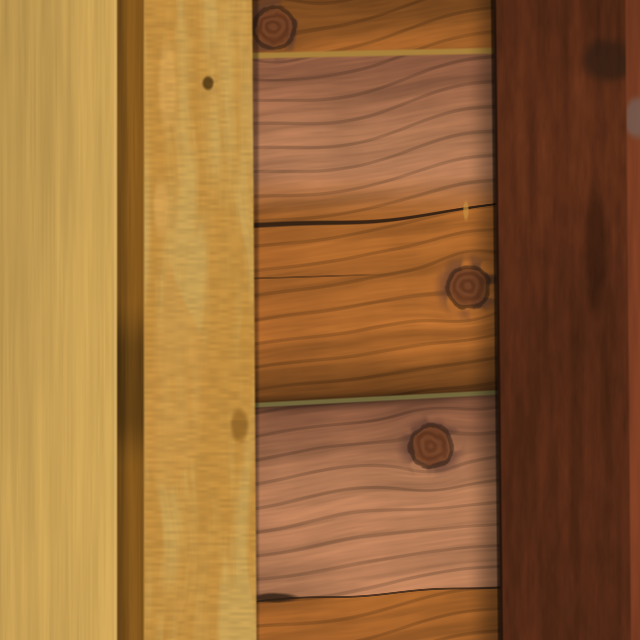
This texture is drawn by a WebGL 1 fragment shader. Its source:

```glsl
precision highp float;
uniform vec2 u_resolution;

#define PALE vec3(0.80, 0.64, 0.34)
#define HONEY vec3(0.77, 0.56, 0.25)
#define GROOVE vec3(0.50, 0.33, 0.11)
#define ROSE vec3(0.69, 0.47, 0.33)
#define UMBER vec3(0.53, 0.34, 0.24)
#define ORANGE vec3(0.62, 0.37, 0.16)
#define POST vec3(0.34, 0.17, 0.09)
#define CRACK vec3(0.17, 0.11, 0.07)
#define EDGE 0.0025

float hash(vec2 p) {
  p = fract(p * vec2(0.1031, 0.1137));
  p += dot(p, p.yx + 33.33);
  return fract((p.x + p.y) * p.x * 7.31);
}

float noise(vec2 p) {
  vec2 i = floor(p), f = fract(p);
  f = f * f * (3.0 - 2.0 * f);
  return mix(mix(hash(i), hash(i + vec2(1, 0)), f.x),
             mix(hash(i + vec2(0, 1)), hash(i + 1.0), f.x), f.y);
}

float fbm(vec2 p) {
  float sum = 0.0, amp = 0.5;
  for (int i = 0; i < 4; i++) {
    sum += amp * noise(p);
    p = p * 2.03 + 17.1;
    amp *= 0.5;
  }
  return sum;
}

float past(float edge, float x) { return smoothstep(edge - EDGE, edge + EDGE, x); }

float line(float d, float w) { return 1.0 - smoothstep(w * 0.5, w * 1.5, abs(d)); }

// Soft ellipse with a ragged outline
float blob(vec2 p, vec2 center, vec2 radius) {
  float d = length((p - center) / radius) + 0.3 * (fbm(p * 45.0) - 0.47);
  return 1.0 - smoothstep(0.65, 1.35, d);
}

// Vertical push of the grain around a knot
float bend(vec2 d) { return d.y * exp(-dot(d, d) * 320.0) * 0.65; }

vec3 addKnot(vec3 col, vec2 p, vec2 center) {
  vec2 d = (p - center) / 0.034;
  float r = length(d) + 0.25 * (fbm(p * 60.0) - 0.47);
  float rings = 0.5 + 0.5 * sin(r * 16.0 + 3.0 * noise(p * 50.0));
  float patchy = smoothstep(0.35, 0.65, noise(p * 55.0 + 4.0) - 0.16 * d.x);
  col = mix(col, vec3(0.33, 0.21, 0.18), 0.65 * patchy * smoothstep(1.75, 0.9, r));
  vec3 core = mix(vec3(0.37, 0.20, 0.11), vec3(0.45, 0.26, 0.15), rings);
  col = mix(col, core, 0.9 * smoothstep(1.05, 0.75, r));
  return mix(col, CRACK, 0.5 * line(r - 0.95, 0.1));
}

vec3 paleBoards(vec2 p) {
  float streak = fbm(p * vec2(100, 3));
  float fine = noise(p * vec2(330, 9));
  vec3 col = PALE * (0.87 + 0.14 * streak + 0.05 * fine + 0.08 * fbm(p * vec2(9, 4)));
  col *= 1.0 - 0.12 * smoothstep(0.15, 0.0, p.x) * smoothstep(0.0, 0.7, p.y);

  // Second board: saw marks, flame figure, small knots
  float saw = 0.92 + 0.1 * noise(p * vec2(60, 220));
  float wave = fbm(vec2(p.x * 42.0 + 1.5 * noise(p * 7.0), p.y * 5.0));
  vec3 board = mix(HONEY, PALE, smoothstep(0.25, 0.7, wave));
  float halfWidth = 0.046 * smoothstep(0.62, 0.4, p.y) * smoothstep(0.22, 0.3, p.y);
  float flame = smoothstep(0.004, -0.004, abs(p.x - 0.272 - 0.01 * sin(p.y * 18.0)) - halfWidth);
  board = mix(board, vec3(0.80, 0.58, 0.27), 0.6 * flame);
  float flecks = blob(p, vec2(0.262, 0.866), vec2(0.013, 0.068))
               + blob(p, vec2(0.252, 0.675), vec2(0.012, 0.042));
  board = mix(board, vec3(0.86, 0.66, 0.35), 0.65 * flecks);
  board = mix(board, GROOVE * 0.6, 0.8 * blob(p, vec2(0.325, 0.87), vec2(0.008, 0.01)));
  board = mix(board, GROOVE, 0.55 * blob(p, vec2(0.374, 0.335), vec2(0.013, 0.024)));
  col = mix(col, board * saw, past(0.225, p.x));

  // Recess between the boards
  vec3 recess = GROOVE * (0.82 + 0.3 * streak + 0.1 * fine);
  recess *= 1.0 - 0.25 * line(p.y - 0.4, 0.09) - 0.2 * smoothstep(0.205, 0.186, p.x);
  col = mix(col, recess, past(0.183, p.x) - past(0.225, p.x));
  return mix(col, vec3(0.87, 0.71, 0.43), 0.5 * line(p.x - 0.18, 0.002));
}

vec3 redPlanks(vec2 p) {
  float t = (p.x - 0.4) / 0.38;
  float seamTop = 0.913 + 0.008 * t, seamMid = 0.367 + 0.02 * t;
  float crackTop = 0.648 + 0.033 * t * t + 0.002 * sin(t * 9.0);
  float crackLow = 0.06 + 0.024 * t + 0.002 * sin(t * 11.0);
  vec2 knotA = vec2(0.732, 0.552), knotB = vec2(0.674, 0.303), knotC = vec2(0.428, 0.957);

  // Body tone of each plank, from the bottom upward
  vec3 low = mix(UMBER, ROSE, smoothstep(0.37, 0.23, p.y));
  vec3 high = mix(ROSE, UMBER, smoothstep(0.76, 0.91, p.y));
  high = mix(ORANGE, high, smoothstep(0.65, 0.74, p.y));
  vec3 col = mix(ORANGE, low, past(crackLow, p.y));
  col = mix(col, ORANGE * mix(0.74, 1.06, smoothstep(0.37, 0.48, p.y)), past(seamMid, p.y));
  col = mix(col, high, past(crackTop, p.y));
  col = mix(col, ORANGE * mix(0.95, 0.72, smoothstep(0.93, 1.0, p.y)), past(seamTop, p.y));

  // Horizontal grain flowing around knots
  float y = p.y - 0.05 * t - bend(p - knotA) - bend(p - knotB) - bend(p - knotC);
  y += 0.012 * noise(p * vec2(7, 5));
  col *= 0.76 + 0.42 * fbm(vec2(p.x * 3.0, y * 55.0)) + 0.08 * noise(vec2(p.x * 22.0, y * 260.0));
  col *= 1.0 - 0.16 * line(fract(y * 27.0 + noise(p * 4.0)) - 0.5, 0.07);
  col *= 0.91 + 0.18 * fbm(p * 11.0);
  col = addKnot(addKnot(addKnot(col, p, knotA), p, knotB), p, knotC);

  // Seams, cracks and side shadows
  col *= 1.0 - 0.4 * smoothstep(0.018, 0.0, abs(p.y - seamMid));
  col = mix(col, vec3(0.66, 0.50, 0.23), line(p.y - seamTop, 0.0045));
  col = mix(col, vec3(0.47, 0.43, 0.25), 0.9 * line(p.y - seamMid, 0.0036));
  col = mix(col, CRACK, 0.9 * line(p.y - crackTop, mix(0.004, 0.0015, t)));
  col = mix(col, CRACK, 0.75 * line(p.y - crackLow, 0.0015));
  col = mix(col, CRACK, 0.8 * blob(p, vec2(0.43, 0.066), vec2(0.034, 0.007)));
  col = mix(col, CRACK, 0.45 * line(p.y - 0.565 - 0.012 * t, 0.0014) * smoothstep(0.6, 0.3, t));
  col = mix(col, HONEY, 0.7 * blob(p, vec2(0.728, 0.671), vec2(0.004, 0.014)));
  return col * (1.0 - 0.35 * smoothstep(0.02, 0.0, t) - 0.4 * smoothstep(0.86, 1.0, t));
}

vec3 darkPost(vec2 p) {
  float streak = fbm(p * vec2(60, 4));
  vec3 col = POST * (0.66 + 0.36 * streak + 0.2 * fbm(p * vec2(120, 30)));
  col *= 1.0 + 0.12 * smoothstep(0.45, 0.75, p.y) * smoothstep(1.0, 0.85, p.y);
  col = mix(col, CRACK, 0.65 * blob(p, vec2(0.948, 0.906), vec2(0.038, 0.032)));
  col *= 1.0 - 0.25 * blob(p, vec2(0.93, 0.61), vec2(0.016, 0.1));

  // Lit strip at the far right
  vec3 strip = vec3(0.46, 0.23, 0.13) * (0.8 + 0.4 * streak);
  strip = mix(strip, vec3(0.45, 0.38, 0.35), 0.7 * blob(p, vec2(0.995, 0.815), vec2(0.018, 0.03)));
  return mix(col, strip, past(0.986 - 0.009 * p.y, p.x));
}

void main() {
  vec2 p = gl_FragCoord.xy / u_resolution;
  float postEdge = 0.782 - 0.011 * p.y;
  vec3 col = mix(paleBoards(p), redPlanks(p), past(0.401 - 0.007 * p.y, p.x));
  col = mix(col, darkPost(p), past(postEdge, p.x));
  col *= 1.0 - 0.55 * line(p.x - postEdge, 0.004);
  gl_FragColor = vec4(col, 1.0);
}
```
